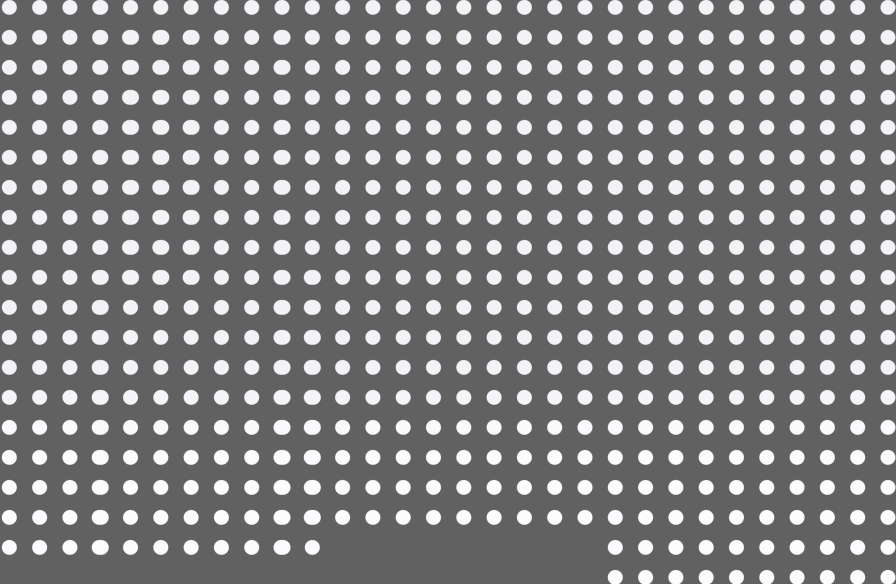
Write a WebGL 1 fragment shader that draws this pattern.

```glsl
precision highp float;
// Pale dots in a 30 by 20 grid on dark grey, some stretched sideways, with a gap near the bottom.

uniform vec2 u_resolution;

// 1 when v lies within the inclusive range of whole numbers lo..hi.
float within(float v, float lo, float hi) {
  return step(lo - 0.5, v) * step(v, hi + 0.5);
}

// Half the extra width of the dot in a cell; zero for a round dot.
float stretchOf(vec2 cell) {
  float upperBlock = within(cell.x, 4.0, 6.0) * within(cell.y, 1.0, 9.0);
  float fullColumn = within(cell.x, 9.0, 9.0) * within(cell.y, 1.0, 18.0);
  float lowerColumn = within(cell.x, 10.0, 10.0) * within(cell.y, 9.0, 17.0);
  float leftColumn = within(cell.x, 3.0, 3.0) * mix(0.5, 1.0, step(8.5, cell.y));
  return 0.033 * max(max(upperBlock, fullColumn), max(lowerColumn, leftColumn));
}

// The last two rows are only partly filled.
float isFilled(vec2 cell) {
  float innerGap = within(cell.x, 11.0, 19.0) * within(cell.y, 18.0, 18.0);
  float lastRowGap = within(cell.x, 0.0, 19.0) * within(cell.y, 19.0, 19.0);
  return 1.0 - max(innerGap, lastRowGap);
}

float capsuleDistance(vec2 p, float halfLength, float radius) {
  p.x = max(abs(p.x) - halfLength, 0.0);
  return length(p) - radius;
}

void main() {
  vec2 uv = gl_FragCoord.xy / u_resolution;

  // Cells count from the upper left, with dot centres on whole numbers.
  vec2 grid = vec2(uv.x, 1.0 - uv.y) * vec2(29.573, 19.465) - vec2(0.308, 0.245);
  vec2 cell = floor(grid + 0.5);

  float dist = capsuleDistance(grid - cell, stretchOf(cell), 0.247);
  float pixel = 29.573 / u_resolution.x;
  float dotMask = (1.0 - smoothstep(-0.75 * pixel, 0.75 * pixel, dist)) * isFilled(cell);

  // Dots brighten toward the lower rows.
  vec3 dotColor = mix(vec3(0.95, 0.95, 0.97), vec3(0.99, 0.99, 1.0),
                      smoothstep(12.0, 15.0, cell.y));
  gl_FragColor = vec4(mix(vec3(0.38), dotColor, dotMask), 1.0);
}
```
